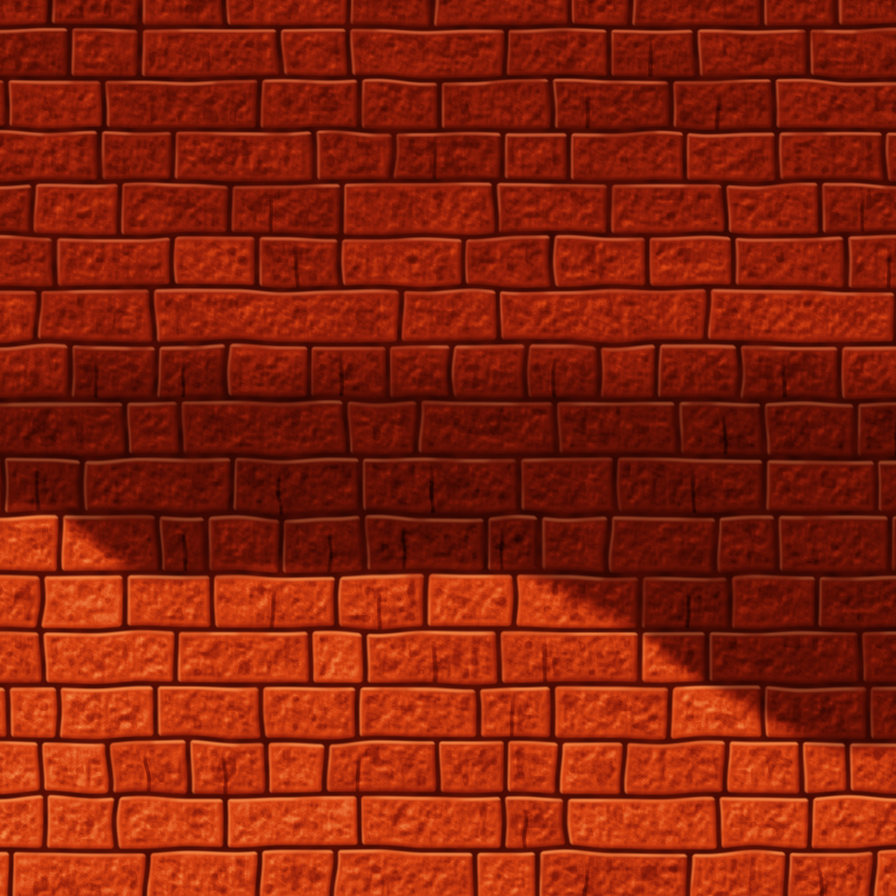
Write a Shadertoy shader that draws this texture.

```glsl
#define ROWS 16.34
#define FIRST_JOINT 0.030
#define HALF_GAP 0.0032
#define CORNER 0.0035
#define JITTER 0.55
#define WOBBLE 0.0055
#define GRAIN_SCALE 125.0
#define GRAIN_DEPTH 1.9
#define CRACK_CHANCE 0.22
#define SHADE_TONE 1.85
#define LIT_TONE 3.95

const vec3 SOOT   = vec3(0.14, 0.012, 0.004);
const vec3 DEEP   = vec3(0.29, 0.04, 0.01);
const vec3 DARK   = vec3(0.42, 0.07, 0.02);
const vec3 CLAY   = vec3(0.61, 0.13, 0.04);
const vec3 BRIGHT = vec3(0.84, 0.26, 0.07);
const vec3 GLOW   = vec3(0.95, 0.52, 0.27);
const vec3 PEACH  = vec3(0.71, 0.32, 0.18);

// Bricks across each course, from the top down
const float COUNTS[17] = float[17](9., 8., 8., 9., 8., 9., 5., 12., 8.,
                                   7., 11., 9., 8., 9., 12., 8., 8.);

float hash(vec2 p) {
    vec3 q = fract(p.xyx * vec3(0.1031, 0.1030, 0.0973));
    q += dot(q, q.yzx + 33.33);
    return fract((q.x + q.y) * q.z);
}

float noise(vec2 p) {
    vec2 i = floor(p), f = fract(p);
    f = f * f * (3.0 - 2.0 * f);
    return mix(mix(hash(i), hash(i + vec2(1, 0)), f.x),
               mix(hash(i + vec2(0, 1)), hash(i + vec2(1, 1)), f.x), f.y);
}

float fbm(vec2 p) {
    float sum = 0.0, amp = 0.55;
    for (int k = 0; k < 3; k++) {
        sum += amp * noise(p);
        p = p * 2.03 + 17.0;
        amp *= 0.5;
    }
    return sum;
}

vec3 toneColor(float t) {
    vec3 c = mix(SOOT, DEEP, clamp(t, 0.0, 1.0));
    c = mix(c, DARK, clamp(t - 1.0, 0.0, 1.0));
    c = mix(c, CLAY, clamp(t - 2.0, 0.0, 1.0));
    c = mix(c, BRIGHT, clamp(t - 3.0, 0.0, 1.0));
    return mix(c, GLOW, clamp(t - 4.0, 0.0, 1.0));
}

float jointAt(float i, float row) {
    return i + JITTER * hash(vec2(i + 20.0, row * 7.0 + 3.0));
}

void mainImage(out vec4 fragColor, in vec2 fragCoord) {
    vec2 uv = fragCoord / iResolution.xy;
    vec2 p = vec2(uv.x, 1.0 - uv.y);          // y runs downwards
    float px = 1.0 / iResolution.y;

    // Uneven courses with hand-laid edges
    vec2 w = p + WOBBLE * (vec2(noise(p * 24.0), noise(p * 19.0 + 50.0)) - 0.5);
    w.y += 0.014 * sin(3.14159 * clamp((p.y - FIRST_JOINT) / 0.64, 0.0, 1.0));
    float course = (w.y - FIRST_JOINT) * ROWS;
    float row = clamp(floor(course) + 1.0, 0.0, 16.0);

    // Brick between two jittered vertical joints
    float count = COUNTS[int(row)];
    float u = w.x * count + hash(vec2(row, 91.0));
    float id = floor(u);
    if (u < jointAt(id, row)) id -= 1.0;
    float x0 = jointAt(id, row), x1 = jointAt(id + 1.0, row);
    vec2 q = vec2((u - 0.5 * (x0 + x1)) / count, (fract(course) - 0.5) / ROWS);
    vec2 halfSize = 0.5 * vec2((x1 - x0) / count, 1.0 / ROWS) - HALF_GAP;
    vec2 e = abs(q) - halfSize + CORNER;
    float d = length(max(e, 0.0)) + min(max(e.x, e.y), 0.0) - CORNER;
    float face = 1.0 - smoothstep(-px, px + 0.001, d);
    float rnd = hash(vec2(id + 5.0, row + 40.0));

    // Sunlight below a slanting shadow, dimmer wall above
    float edge = 0.64 + 0.19 * smoothstep(0.55, 0.95, p.x)
               - 0.07 * (1.0 - smoothstep(0.04, 0.17, p.x));
    edge += 0.012 * (noise(p * 14.0) - 0.5);
    float lit = smoothstep(-0.014, 0.014, p.y - edge);
    float shade = smoothstep(0.37, 0.46, p.y + 0.02 * noise(p * 9.0));
    float light = mix(2.5 + 0.45 * smoothstep(0.1, 0.37, p.y), SHADE_TONE, shade);
    light = mix(light, LIT_TONE - 0.25 * p.x * p.y, lit);

    // Pitted, embossed face, smoother near its border
    vec2 g = p * GRAIN_SCALE;
    float emboss = fbm(g) - fbm(g + vec2(0.35, 0.55));
    float inner = smoothstep(0.002, 0.010, -d);
    float tone = light + emboss * GRAIN_DEPTH * mix(0.3, 1.0, inner);
    tone += 0.5 * (rnd - 0.5) + 0.5 * (fbm(p * vec2(18.0, 40.0)) - 0.48);
    tone -= 0.5 * smoothstep(0.62, 0.8, noise(g * 0.8 + 9.0)) * inner;

    // Occasional crack running up from the lower edge
    float crackX = q.x - halfSize.x * (rnd * 3.0 - 0.4) + 0.003 * noise(p * 60.0);
    float crack = (1.0 - smoothstep(0.0008, 0.0022 + px, abs(crackX)))
                * step(rnd, CRACK_CHANCE) * smoothstep(-0.02, 0.0, q.y);
    tone -= 1.1 * crack;

    // Falling-off right and lower sides
    vec2 far = halfSize - q;
    tone -= 0.7 * (1.0 - smoothstep(0.0, 0.005, min(far.x, far.y)));

    // Worn bright rims on the top and left
    vec2 near = q + halfSize;
    float wear = 0.45 + 0.55 * smoothstep(0.25, 0.6, noise(p * 32.0 + 70.0));
    float rim = max(1.0 - smoothstep(0.0012, 0.0050, near.y),
                    0.6 * (1.0 - smoothstep(0.0008, 0.0040, near.x))) * wear;
    vec3 rimColor = mix(PEACH * mix(1.12, 0.82, shade), GLOW, lit);

    vec3 brick = mix(toneColor(tone), rimColor, 0.9 * rim);
    vec3 mortar = toneColor(light * 0.32 + 0.7 * (noise(p * 70.0) - 0.5));
    fragColor = vec4(mix(mortar, brick, face), 1.0);
}
```
